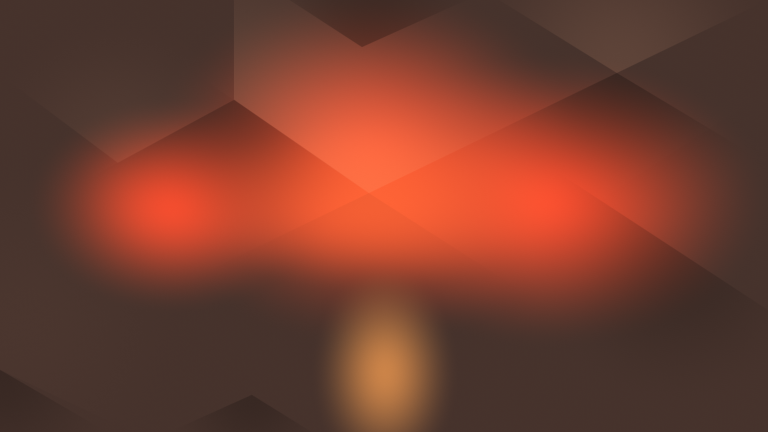
A WebGL 2 fragment shader for this background:

```glsl
#version 300 es
precision highp float;
// Draws a red and amber glow behind faint overlapping triangular facets.
uniform vec2 u_resolution;
out vec4 outColor;

const vec3 BROWN = vec3(0.275, 0.198, 0.172);
const vec3 RED = vec3(0.99, 0.315, 0.19);
const vec3 ORANGE = vec3(1.0, 0.42, 0.22);
const vec3 AMBER = vec3(0.82, 0.53, 0.29);
const vec3 SHEEN = vec3(1.0, 0.72, 0.56);
const float UP = 1.0;
const float DOWN = -1.0;

float hash(vec2 p) {
    return fract(sin(dot(p, vec2(127.1, 311.7))) * 43758.5453);
}

// Soft elliptical spot: one at the centre, zero at the radius.
float spot(vec2 p, vec2 centre, vec2 radius) {
    return 1.0 - smoothstep(0.0, 1.0, length((p - centre) / radius));
}

float screen(float a, float b) {
    return 1.0 - (1.0 - a) * (1.0 - b);
}

// Wedge opening up or down from its apex, with a slope for each side.
float wedge(vec2 p, vec2 apex, vec2 slopes, float facing) {
    vec2 d = p - apex;
    float slope = d.x < 0.0 ? slopes.x : slopes.y;
    float dist = (d.y * facing - abs(d.x) * slope) / sqrt(1.0 + slope * slope);
    float edge = 0.8 / u_resolution.y;
    return smoothstep(-edge, edge, dist);
}

// Wedge that fades away from a chosen centre.
float facet(vec2 p, vec2 apex, vec2 slopes, float facing, vec2 centre, float reach) {
    return wedge(p, apex, slopes, facing) * spot(p, centre, vec2(reach));
}

vec3 lighten(vec3 color, float amount) {
    return mix(color, SHEEN, amount);
}

vec3 darken(vec3 color, float amount) {
    return color * (1.0 - amount);
}

vec3 glows(vec2 p) {
    float heat = spot(p, vec2(0.405, 0.525), vec2(0.347, 0.255));
    heat = screen(heat, spot(p, vec2(0.856, 0.618), vec2(0.532, 0.428)));
    heat = screen(heat, spot(p, vec2(0.856, 0.525), vec2(0.463, 0.208)));
    heat = screen(heat, spot(p, vec2(1.273, 0.537), vec2(0.521, 0.347)));
    float core = spot(p, vec2(0.87, 0.53), vec2(0.5, 0.3));
    vec3 color = mix(BROWN, mix(RED, ORANGE, 0.7 * core), heat);
    return mix(color, AMBER, 0.96 * spot(p, vec2(0.891, 0.139), vec2(0.174, 0.255)));
}

vec3 facets(vec3 color, vec2 p) {
    vec2 cross = vec2(0.854, 0.553);
    vec2 peak = vec2(1.428, 0.831);
    vec2 corner = vec2(0.542, 0.769);
    vec2 notch = vec2(0.838, 0.891);
    vec2 valley = vec2(0.273, 0.623);
    vec2 ridge = vec2(1.389, 0.537);
    vec2 hill = vec2(0.583, 0.086);
    vec2 bank = vec2(0.0, 0.144);

    // Light panes
    color = lighten(color, 0.14 * facet(p, cross, vec2(0.689, 0.484), UP, cross, 0.5));
    color = lighten(color, 0.12 * facet(p, corner, vec2(900.0, -0.689), UP, corner, 0.45));
    color = lighten(color, 0.13 * facet(p, peak, vec2(0.62, 0.484), UP, peak, 0.4));
    color = lighten(color, 0.07 * facet(p, valley, vec2(0.75, 0.54), UP, valley, 0.35));
    color = lighten(color, 0.04 * facet(p, ridge, vec2(-0.655, 0.655), UP, vec2(1.7, 0.4), 0.4));
    color = lighten(color, 0.025 * facet(p, bank, vec2(0.0, -0.47), UP, vec2(0.05, 0.25), 0.4));

    // Shaded panes
    color = darken(color, 0.24 * facet(p, peak, vec2(0.484, 0.6), DOWN, peak, 0.38));
    color = darken(color, 0.2 * facet(p, corner, vec2(0.54, 0.689), DOWN, corner, 0.4));
    color = darken(color, 0.26 * facet(p, notch, vec2(0.65, 0.45), UP, notch, 0.32));
    color = darken(color, 0.18 * facet(p, ridge, vec2(-0.655, 0.655), DOWN, vec2(1.57, 0.41), 0.36));
    color = darken(color, 0.2 * facet(p, hill, vec2(0.45, 0.62), DOWN, hill, 0.22));
    color = darken(color, 0.2 * facet(p, bank, vec2(0.0, 0.58), DOWN, bank, 0.3));
    return darken(color, 0.04 * facet(p, cross, vec2(0.484, 0.64), DOWN, cross, 0.5));
}

void main() {
    // Height is one unit; the layout stays centred across the width.
    vec2 p = (gl_FragCoord.xy - 0.5 * u_resolution) / u_resolution.y + vec2(0.889, 0.5);
    vec3 color = facets(glows(p), p);

    // Tiny dither against banding
    color += (hash(gl_FragCoord.xy) - 0.5) / 255.0;
    outColor = vec4(color, 1.0);
}
```
